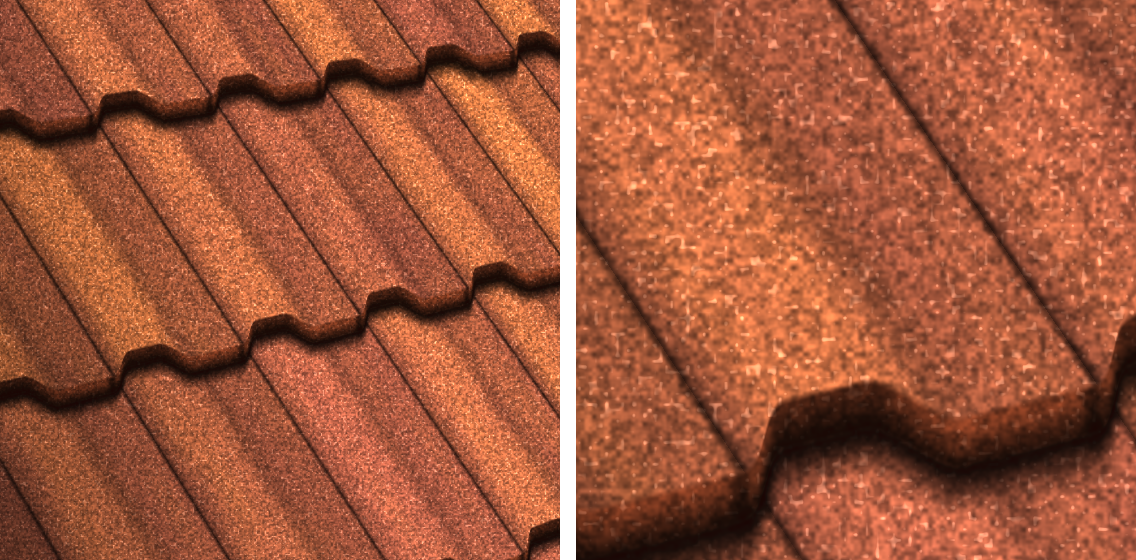
Left, the full canvas; right, a detail of the centre.
Write a WebGL 1 fragment shader that draws this texture.

```glsl
precision highp float;
// Diagonal courses of granule-coated terracotta roof tiles with rolled humps.
uniform vec2 u_resolution;

float hash(vec2 p) {
  vec3 q = fract(p.xyx * vec3(0.1031, 0.1030, 0.0973));
  q += dot(q, q.yzx + 33.33);
  return fract((q.x + q.y) * q.z);
}

float noise(vec2 p) {
  vec2 i = floor(p), f = fract(p);
  f = f * f * (3.0 - 2.0 * f);
  return mix(mix(hash(i), hash(i + vec2(1.0, 0.0)), f.x),
             mix(hash(i + vec2(0.0, 1.0)), hash(i + 1.0), f.x), f.y);
}

// Canvas point (y down) to tile column and row, in mild perspective.
vec2 roofCoord(vec2 p) {
  vec2 tilt = vec2(0.047, -0.046);
  vec2 across = vec2(0.240, -0.026) - tilt.x * p;
  vec2 down = vec2(0.262, 0.401) - tilt.y * p;
  vec2 d = p - vec2(0.432, 0.612);
  return vec2(d.x * down.y - d.y * down.x, across.x * d.y - across.y * d.x)
       / (across.x * down.y - across.y * down.x);
}

// Height of the rolled hump across one tile.
float roll(float t) {
  return smoothstep(0.0, 0.22, t) * (1.0 - smoothstep(0.44, 0.61, t));
}

float edgeGap(vec2 roof, float row) {
  return roof.y - row + 0.075 * roll(fract(roof.x));
}

void main() {
  vec2 uv = gl_FragCoord.xy / u_resolution;
  vec2 p = vec2(uv.x, 1.0 - uv.y);
  vec2 roof = roofCoord(p);
  float row = floor(roof.y + 0.09);

  // Walk straight up to the front edge of the overlapping course.
  float depth = 0.0;
  for (int i = 0; i < 14; i++) {
    vec2 q = roofCoord(p - vec2(0.0, depth));
    depth += 0.26 * max(edgeGap(q, row), 0.0);
  }
  float edgeT = fract(roofCoord(p - vec2(0.0, depth)).x);

  // Tint of each tile, warmest along its hump.
  float t = fract(roof.x);
  vec2 tile = vec2(floor(roof.x), depth > 0.02 ? row : row - 1.0);
  float warmth = hash(tile * 7.3 + 41.7);
  float patches = noise(roof * vec2(7.0, 4.0) + 20.0);
  warmth = clamp(warmth * (0.45 + 0.65 * roll(t)) + 0.35 * (patches - 0.4), 0.0, 1.0);
  vec3 color = mix(vec3(0.66, 0.34, 0.25), vec3(0.81, 0.45, 0.25), warmth);

  // Relief: lit crest, shaded valley and narrow dark seam.
  float light = 0.91 + 0.15 * roll(t);
  light -= 0.13 * exp(-pow((t - 0.59) / 0.07, 2.0));
  float seam = min(t, 1.0 - t);
  light *= 1.0 - 0.55 * exp(-pow(seam / 0.016, 2.0));
  light *= 1.0 - 0.20 * exp(-t / 0.07);
  light *= 0.93 + 0.14 * hash(tile + 5.1);

  // Contact shadow cast on the course below.
  float under = smoothstep(0.024, 0.034, depth);
  light *= 1.0 - under * 0.93 * (1.0 - smoothstep(0.030, 0.068, depth));
  vec3 surface = color * light;

  // Thick front face, darkest beneath the hump and at the joints.
  float joint = exp(-pow(min(edgeT, 1.0 - edgeT) / 0.035, 2.0));
  float faceLight = mix(0.66, 0.36, roll(edgeT)) * (1.0 - 0.6 * joint);
  faceLight *= 1.0 - 0.75 * smoothstep(0.006, 0.034, depth);
  vec3 face = vec3(0.70, 0.32, 0.18) * faceLight;
  float faceMask = smoothstep(0.0, 0.006, depth) * (1.0 - smoothstep(0.029, 0.036, depth));
  color = mix(surface, face, faceMask);

  // Broad light from the upper right.
  color *= 0.76 + 0.30 * smoothstep(-0.1, 0.75, uv.x + 0.25 * uv.y);
  color *= 1.0 - 0.22 * smoothstep(0.5, 0.0, length(uv * vec2(1.0, 0.8)));

  // Mineral granules with pale glints.
  float grain = 0.6 * noise(uv * 270.0) + 0.4 * noise(uv * 430.0 + 17.0);
  color *= 1.0 + 0.85 * (grain - 0.5);
  float glint = smoothstep(0.70, 0.98, noise(uv * 310.0 + 71.0));
  color += vec3(0.20, 0.17, 0.15) * glint * dot(color, vec3(0.9));
  color = max(color, vec3(0.10, 0.025, 0.012));

  gl_FragColor = vec4(color, 1.0);
}
```
